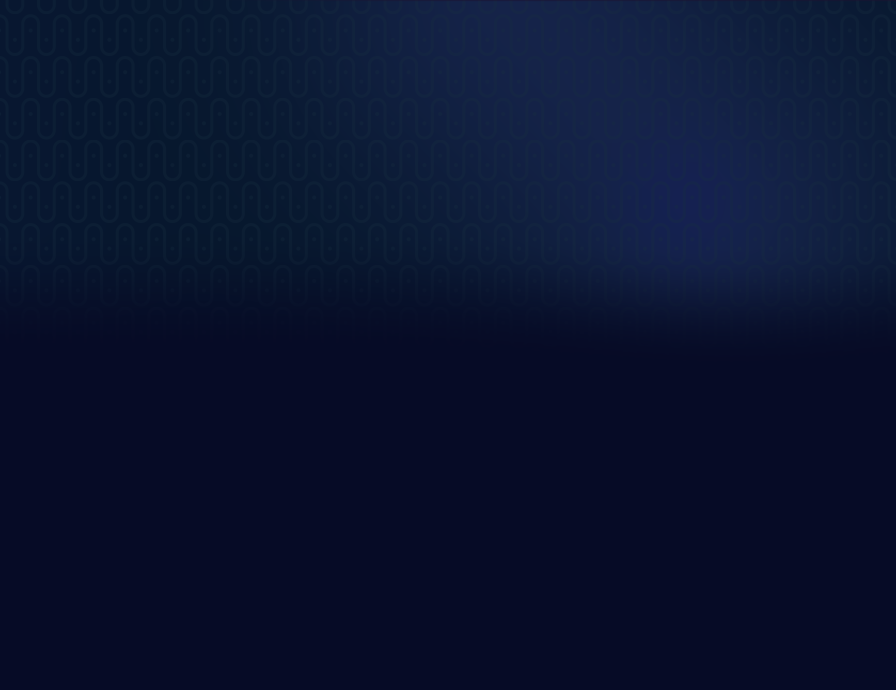
Give the GLSL for this background, as a Shadertoy shader.

```glsl
const vec3 NAVY = vec3(0.025, 0.042, 0.148);
const vec3 TEAL = vec3(0.024, 0.090, 0.172);
const vec3 BLUE = vec3(0.082, 0.137, 0.285);
const vec3 INDIGO = vec3(0.080, 0.125, 0.335);
const vec3 LINE_TINT = vec3(0.090, 0.180, 0.250);
const vec3 EDGE_TINT = vec3(0.110, 0.070, 0.190);

float segmentDistance(vec2 p, vec2 a, vec2 b) {
    vec2 along = b - a;
    float t = clamp(dot(p - a, along) / dot(along, along), 0.0, 1.0);
    return length(p - a - along * t);
}

float falloff(float d, float radius) {
    return exp(-d * d / (radius * radius));
}

float coverage(float d, float pixel) {
    return 1.0 - smoothstep(-0.7 * pixel, 0.7 * pixel, d);
}

// Arch with legs ending at y = 0, plus the dot between its legs
float archDistance(vec2 p, float radius, float shoulder, float halfStroke) {
    float curve = abs(length(vec2(p.x, max(p.y - shoulder, 0.0))) - radius);
    float leg = length(vec2(abs(p.x) - radius, min(p.y, 0.0)));
    float stroke = (p.y > 0.0 ? curve : leg) - halfStroke;
    float dotShape = length(p - vec2(0.0, 0.0052)) - 0.0022;
    return min(stroke, dotShape);
}

// Rows of upright and inverted arches joined into a winding band
float bandDistance(vec2 p, vec2 cell, float halfStroke) {
    vec2 q = (fract(p / cell) - 0.5) * cell;
    float radius = cell.x * 0.25;
    float shoulder = cell.y * 0.5 - radius - halfStroke;
    q.x = abs(q.x);
    vec2 flipped = vec2(2.0 * radius - q.x, -q.y);
    return min(archDistance(q, radius, shoulder, halfStroke),
               archDistance(flipped, radius, shoulder, halfStroke));
}

vec3 glowField(vec2 p) {
    float ridge = segmentDistance(p, vec2(0.57, 0.0), vec2(0.79, -0.23));
    vec3 color = mix(TEAL, BLUE, falloff(ridge, 0.24));
    color += vec3(0.006, 0.000, 0.016) * falloff(p.x, 0.16);
    float core = length(p - vec2(0.765, -0.225));
    return mix(color, INDIGO, 0.65 * falloff(core, 0.075));
}

void mainImage(out vec4 fragColor, in vec2 fragCoord) {
    // Canvas widths, measured from the top left with y upward
    float pixel = 1.0 / iResolution.x;
    vec2 p = (fragCoord - vec2(0.0, iResolution.y)) * pixel;

    // Coloured light and its faint ornament
    vec3 color = glowField(p);
    vec2 cell = vec2(0.03516, 0.04661);
    vec2 origin = vec2(0.0342 - 0.5 * cell.x, -0.0159);
    float band = bandDistance(p - origin, cell, 0.0017);
    color = mix(color, LINE_TINT, 0.30 * coverage(band, pixel));

    // Thin tint along the top edge
    float edge = coverage(-p.y - 0.0013, pixel) * smoothstep(0.2, 0.5, p.x);
    color = mix(color, EDGE_TINT, 0.5 * edge);

    // Descent into flat navy, a little lower beneath the glow
    float sag = 0.018 * falloff(p.x - 0.82, 0.22);
    float fade = smoothstep(0.255, 0.395, -p.y - sag);
    fragColor = vec4(mix(color, NAVY, fade), 1.0);
}
```
